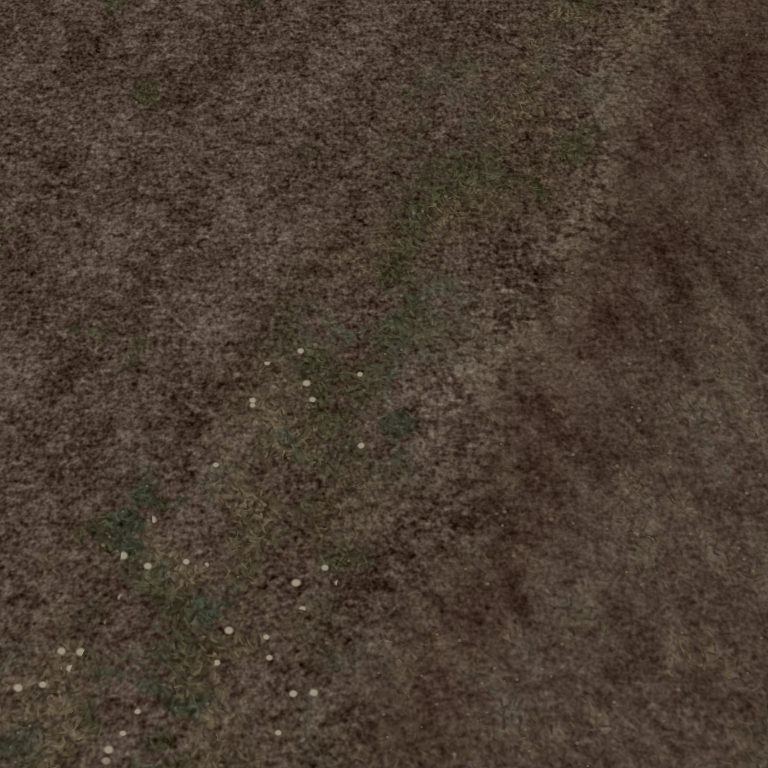
A Shadertoy shader for this texture:

```glsl
// Dry brown field with a ragged diagonal strip of weeds, a bare bank and small pale flowers.

const vec3 SOIL        = vec3(0.298, 0.244, 0.205);
const vec3 RED_EARTH   = vec3(0.255, 0.190, 0.153);
const vec3 PALE_EARTH  = vec3(0.400, 0.340, 0.285);
const vec3 DRY_GRASS   = vec3(0.345, 0.300, 0.220);
const vec3 GREEN_LEAF  = vec3(0.245, 0.250, 0.165);
const vec3 BLUE_LEAF   = vec3(0.190, 0.235, 0.185);
const vec3 SHADE       = vec3(0.140, 0.120, 0.080);
const vec3 PETAL       = vec3(0.640, 0.610, 0.530);
const float CLOD_CONTRAST  = 0.20;
const float GRAIN_CONTRAST = 0.17;
const float BROAD_CONTRAST = 0.11;
const float FLOWER_CELLS   = 36.0;
const float SPECK_CELLS    = 85.0;

vec2 hash22(vec2 p) {
    vec3 q = fract(p.xyx * vec3(0.1031, 0.1030, 0.0973));
    q += dot(q, q.yzx + 33.33);
    return fract((q.xx + q.yz) * q.zy);
}

float corner(vec2 cell, vec2 offset) {
    return dot(hash22(cell + 200.0) * 2.0 - 1.0, offset);
}

float gradientNoise(vec2 p) {
    vec2 i = floor(p), f = fract(p), e = vec2(1.0, 0.0);
    vec2 u = f * f * f * (f * (f * 6.0 - 15.0) + 10.0);
    return mix(mix(corner(i, f), corner(i + e, f - e), u.x),
               mix(corner(i + e.yx, f - e.yx), corner(i + 1.0, f - 1.0), u.x), u.y);
}

float fbm(vec2 p) {
    float sum = 0.0, amp = 0.6;
    for (int i = 0; i < 4; i++) {
        sum += amp * gradientNoise(p);
        p = mat2(1.6, 1.2, -1.2, 1.6) * p + 17.3;
        amp *= 0.55;
    }
    return sum;
}

// Short bent strokes: x is coverage, y is a random shade per stroke.
vec2 blades(vec2 p, float cells, vec2 lean) {
    vec2 q = p * cells, id = floor(q), best = vec2(0.0);
    for (int j = -1; j <= 1; j++)
    for (int i = -1; i <= 1; i++) {
        vec2 cell = id + vec2(i, j);
        vec2 kind = hash22(cell + 37.0);
        vec2 dir = normalize(lean + (kind - 0.5) * 2.0);
        vec2 d = q - cell - hash22(cell);
        float along = dot(d, dir);
        float side = d.x * dir.y - d.y * dir.x + 0.4 * (kind.x - 0.5) * along * along;
        float cover = (1.0 - smoothstep(0.06, 0.26, abs(side)))
                    * (1.0 - smoothstep(0.3, 0.9, abs(along)));
        if (cover > best.x) best = vec2(cover, fract(kind.y * 7.0 + kind.x));
    }
    return best;
}

// Scattered round dots; chance is the share of cells that hold one.
float dots(vec2 p, float cells, float radius, float chance) {
    vec2 q = p * cells, id = floor(q);
    float cover = 0.0;
    for (int j = -1; j <= 1; j++)
    for (int i = -1; i <= 1; i++) {
        vec2 cell = id + vec2(i, j);
        vec2 kind = hash22(cell + 91.0);
        vec2 d = (q - cell - hash22(cell + 53.0)) * vec2(1.0, 1.2);
        float r = radius * cells * (0.65 + 0.5 * kind.y);
        float present = smoothstep(0.0, 0.03, chance - kind.x);
        cover = max(cover, present * (1.0 - smoothstep(0.5 * r, 1.25 * r, length(d))));
    }
    return cover;
}

void mainImage(out vec4 fragColor, in vec2 fragCoord) {
    vec2 uv = fragCoord / iResolution.y;
    vec2 ground = vec2((uv.x - 0.5) * (1.0 + 0.5 * uv.y), uv.y * (1.0 + 0.45 * uv.y));
    float broad = fbm(uv * 5.0 + 3.0);
    float patchy = fbm(uv * 10.0 + 21.0);

    // Layout: bank edge, worn slope to its right, weed strip to its left
    float fromBank = uv.x - 0.42 - 0.43 * uv.y + 0.15 * broad;
    float slope = smoothstep(-0.03, 0.06, fromBank);
    float ridge = exp(-pow(fromBank / 0.045, 2.0)) * smoothstep(0.2, 0.55, uv.y);
    float worn = exp(-pow((fromBank - 0.12) / 0.09, 2.0));
    float stripWidth = 0.10 + 0.16 * pow(1.0 - uv.y, 3.0);
    float strip = exp(-pow((uv.x - 0.13 - 0.61 * uv.y) / stripWidth, 2.0));

    // Soil: furrows on the left, streaks running downhill on the right
    float furrow = gradientNoise(vec2(dot(uv, vec2(0.83, -0.56)) * 17.0, dot(uv, vec2(0.56, 0.83)) * 3.0));
    float streak = fbm(vec2(dot(uv, vec2(0.87, 0.5)) * 32.0, dot(uv, vec2(-0.5, 0.87)) * 9.0));
    float clods = fbm(ground * vec2(28.0, 40.0)) + 0.7 * gradientNoise(ground * vec2(70.0, 95.0) + 9.0);
    float grain = gradientNoise(ground * 125.0) + 0.7 * gradientNoise(ground * 200.0);
    vec3 color = mix(SOIL, RED_EARTH, 0.85 * worn);
    color = mix(color, PALE_EARTH, 0.65 * ridge * smoothstep(-0.25, 0.15, clods + patchy));
    float tone = CLOD_CONTRAST * clods * mix(1.0, 0.6, slope) + GRAIN_CONTRAST * grain * mix(1.0, 0.65, slope);
    tone += BROAD_CONTRAST * (broad + 0.8 * patchy) + mix(0.07 * furrow, 0.13 * streak, slope);
    color += tone * vec3(1.0, 1.0, 0.97);

    // Strokes shared by the crumbs of soil and the weeds
    vec2 coarse = blades(ground, 64.0, vec2(0.25, 0.8));
    vec2 fine = blades(ground + 5.0, 100.0, vec2(-0.45, 0.7));
    color *= 1.0 + 0.26 * fine.x * (fine.y - 0.5) * (1.0 - 0.4 * slope);

    // Weeds: shaded ground below, then coarse and fine strokes
    float tufts = smoothstep(0.17, 0.28, fbm(uv * 8.0 + 60.0)) * (1.0 - slope);
    float weeds = clamp(strip * smoothstep(-0.14, 0.10, patchy + 0.25 * clods) + 0.8 * tufts, 0.0, 1.0);
    float dry = 0.38 * slope * smoothstep(-0.05, 0.2, streak + patchy) * (1.0 - 0.6 * worn);
    float lush = smoothstep(-0.06, 0.12, fbm(uv * 8.0 + 44.0) + 0.25 * tufts);
    vec3 leaf = mix(DRY_GRASS, mix(GREEN_LEAF, BLUE_LEAF, smoothstep(0.0, 0.2, broad)), lush);
    color = mix(color, mix(SHADE, leaf, 0.55) + 0.8 * tone, 0.75 * weeds);
    color = mix(color, mix(SHADE, leaf * 1.4, coarse.y), coarse.x * (0.7 * weeds + dry));
    color = mix(color, mix(SHADE, leaf * 1.5, fine.y), fine.x * (0.6 * weeds + dry));

    // Flowers in loose groups, and tiny pale seed heads
    float groups = smoothstep(0.15, 0.7, strip) * smoothstep(-0.06, 0.12, fbm(uv * 7.0 + 80.0));
    groups *= 1.0 - smoothstep(0.5, 0.64, uv.y);
    float flowers = dots(uv, FLOWER_CELLS, mix(0.0066, 0.0048, uv.y), 0.36 * groups);
    float specks = dots(uv, SPECK_CELLS, 0.0028, 0.10 * weeds + 0.05 * slope);
    color = mix(color, PALE_EARTH * 1.2, 0.7 * specks);
    color = mix(color, PETAL, 0.9 * flowers);

    fragColor = vec4(clamp(color, 0.0, 1.0), 1.0);
}
```
